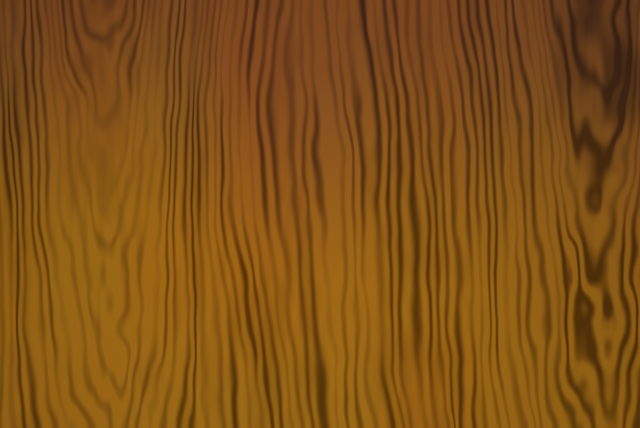
Give the GLSL for this texture, as a Shadertoy shader.

```glsl
// Polished brown wood veneer: fine wavy upright grain between two V-shaped cathedral figures.

const vec3 GOLD_LIGHT   = vec3(0.63, 0.41, 0.085);
const vec3 GOLD_DARK    = vec3(0.35, 0.205, 0.03);
const vec3 RUSSET_LIGHT = vec3(0.54, 0.31, 0.135);
const vec3 RUSSET_DARK  = vec3(0.27, 0.15, 0.085);

const float RINGS        = 36.0;  // growth rings per canvas height
const float LEFT_AXIS    = 0.25;  // cathedral centres
const float RIGHT_AXIS   = 1.40;
const float TIP_ROUNDING = 2.0;   // bluntness of the V tips, in rings
const float TIP_RISE     = 5.5;   // rings crossed going up an axis
const float TIP_REACH    = 0.25;  // sideways extent of a cathedral
const float LINE_DEPTH   = 0.95;  // darkness of the strongest lines
const vec2  GLOW_CENTRE  = vec2(0.68, 0.30);
const float GLOW_FALLOFF = 0.18;

float hash(vec2 p) {
    vec3 q = fract(p.xyx * vec3(0.1031, 0.1030, 0.0973));
    q += dot(q, q.yzx + 33.33);
    return fract((q.x + q.y) * q.z);
}

float noise(vec2 p) {
    vec2 cell = floor(p), f = fract(p);
    f = f * f * f * (f * (f * 6.0 - 15.0) + 10.0);
    return mix(mix(hash(cell), hash(cell + vec2(1, 0)), f.x),
               mix(hash(cell + vec2(0, 1)), hash(cell + vec2(1, 1)), f.x), f.y);
}

// Noise centred on zero
float wobble(vec2 p) { return noise(p + 57.0) - 0.5; }

float nearAxis(float dx) { return exp(-dx * dx / (TIP_REACH * TIP_REACH)); }

// Ring count whose contours form downward V shapes around an axis
float cathedral(float dx, float y) {
    return length(vec2(RINGS * dx, TIP_ROUNDING)) - TIP_RISE * y * nearAxis(dx);
}

float ringField(vec2 p) {
    float middle = smoothstep(0.35, 0.6, p.x) * (1.0 - smoothstep(1.0, 1.25, p.x));
    float x = p.x + (0.15 * p.y - 0.08 * p.y * p.y - 0.04) * mix(0.4, 1.0, middle);
    float left = cathedral(x - LEFT_AXIS, p.y);
    float right = RINGS * (RIGHT_AXIS - LEFT_AXIS) - cathedral(x - RIGHT_AXIS, p.y);
    float rings = mix(left, right, smoothstep(0.7, 0.95, x));

    // Slow drift, wavy lines, and jags that grow towards the cathedrals
    float jag = 1.0 + 1.3 * max(nearAxis((x - RIGHT_AXIS) * 1.5), nearAxis((x - LEFT_AXIS) * 2.0));
    rings += 2.0 * wobble(p * vec2(3.5, 1.6));
    rings += 0.75 * wobble(p * vec2(11.0, 4.0));
    rings += 0.45 * jag * wobble(p * vec2(21.0, 8.0));
    return rings + 0.2 * jag * wobble(p * vec2(38.0, 17.0));
}

// Soft dark line repeated once per unit
float softLine(float phase, float sharpness) {
    return pow(0.5 + 0.5 * cos(6.28318 * phase), sharpness);
}

float grainDarkness(vec2 p) {
    float rings = ringField(p);
    float uneven = rings + 0.55 * noise(vec2(rings * 0.65, p.y * 1.5));
    float strength = smoothstep(0.15, 0.85, noise(vec2(rings * 0.75 + 9.0, p.y * 3.2)));
    strength = mix(0.28, 1.0, strength);
    strength *= 1.0 - 0.5 * nearAxis((p.x - LEFT_AXIS) * 1.7);
    strength *= 1.0 + 0.2 * nearAxis((p.x - RIGHT_AXIS) * 1.3);

    float dark = LINE_DEPTH * strength * softLine(uneven, 1.7);
    dark += 0.30 * wobble(vec2(rings * 0.3, p.y * 1.3));
    dark += 0.18 * wobble(p * vec2(55.0, 7.0));
    dark += 0.13 * wobble(p * vec2(95.0, 16.0));

    // Dark stain in the upper right
    float stain = smoothstep(1.22, 1.42, p.x) * smoothstep(0.5, 0.85, p.y);
    dark += stain * (0.15 + 0.45 * smoothstep(0.35, 0.8, noise(p * vec2(16.0, 5.0))));
    return clamp(dark, 0.0, 1.0);
}

void mainImage(out vec4 fragColor, in vec2 fragCoord) {
    vec2 p = fragCoord / iResolution.y;

    // Golden below, russet above
    float redness = smoothstep(0.3, 1.0, p.y + 0.14 * (p.x - 0.75)
                               + 0.25 * wobble(p * vec2(3.0, 1.5)));
    vec3 light = mix(GOLD_LIGHT, RUSSET_LIGHT, redness);
    vec3 dark = mix(GOLD_DARK, RUSSET_DARK, redness);
    vec3 color = mix(light, dark, grainDarkness(p));

    // Olive and orange drift
    float hue = wobble(p * vec2(5.0, 2.5) + 20.0);
    color *= 1.0 + hue * vec3(0.04, -0.06, -0.1);

    // Soft lamp glow fading to the corners
    vec2 toGlow = p - GLOW_CENTRE;
    color *= 1.0 - GLOW_FALLOFF * dot(toGlow, toGlow);

    fragColor = vec4(color, 1.0);
}
```
